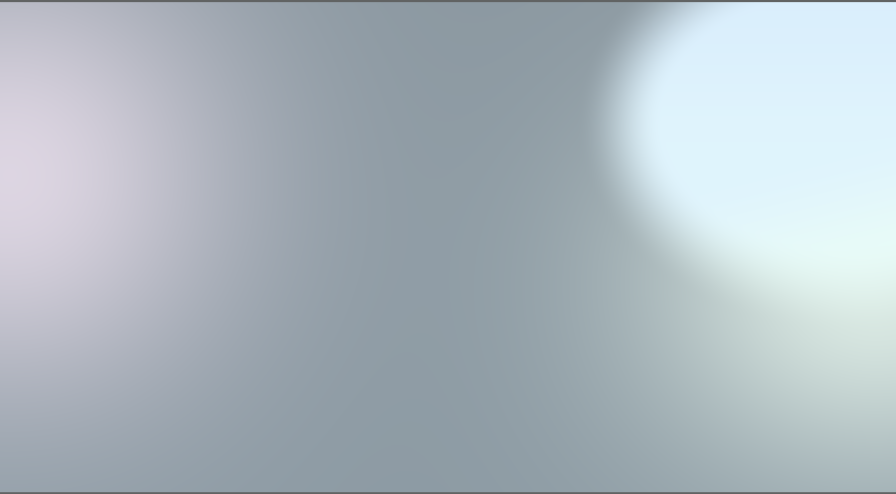
Reproduce this background procedurally as a Shadertoy shader.

```glsl
// Soft elliptical glow, 1 at its centre
float glow(vec2 p, vec2 centre, vec2 spread) {
    vec2 q = (p - centre) / spread;
    return exp(-dot(q, q));
}

// Approximate signed distance to an ellipse
float ellipse(vec2 p, vec2 radii) {
    float k = length(p / radii);
    return k * (k - 1.0) / max(length(p / (radii * radii)), 0.001);
}

void mainImage(out vec4 fragColor, in vec2 fragCoord) {
    // Height runs from 0 to 1, width keeps the aspect
    vec2 uv = fragCoord / iResolution.xy;
    vec2 p = vec2(uv.x * 1.816, uv.y);
    float pixel = 1.0 / iResolution.y;

    // Slate backdrop
    vec3 color = mix(vec3(0.55, 0.605, 0.64), vec3(0.545, 0.596, 0.63), uv.y);

    // Lilac glow on the left
    float lilac = glow(p, vec2(0.02, 0.645), vec2(0.46));
    color = mix(color, vec3(0.865, 0.835, 0.885), lilac);

    // Pale green haze on the lower right
    float haze = glow(p, vec2(1.777, 0.43), vec2(0.48, 0.40));
    color = mix(color, vec3(0.86, 0.92, 0.895), haze);

    // Bright blurred window, blue above and mint below
    float edge = ellipse(p - vec2(1.706, 0.756), vec2(0.462, 0.351));
    float window = 1.0 - smoothstep(-0.10, 0.075, edge);
    vec3 sky = mix(vec3(0.91, 0.985, 0.97), vec3(0.875, 0.955, 0.99),
                   smoothstep(0.45, 0.72, p.y + 0.25 * (1.75 - p.x)));
    sky = mix(sky, vec3(0.855, 0.935, 0.99), smoothstep(0.7, 1.0, p.y));
    color = mix(color, sky, window);

    // Thin grey rules along the top and bottom
    float rule = smoothstep(-0.5, 0.5, (uv.y - 0.9955) / pixel)
               + smoothstep(-0.5, 0.5, (0.0035 - uv.y) / pixel);
    color = mix(color, vec3(0.38, 0.39, 0.39), min(rule, 1.0));

    fragColor = vec4(color, 1.0);
}
```
